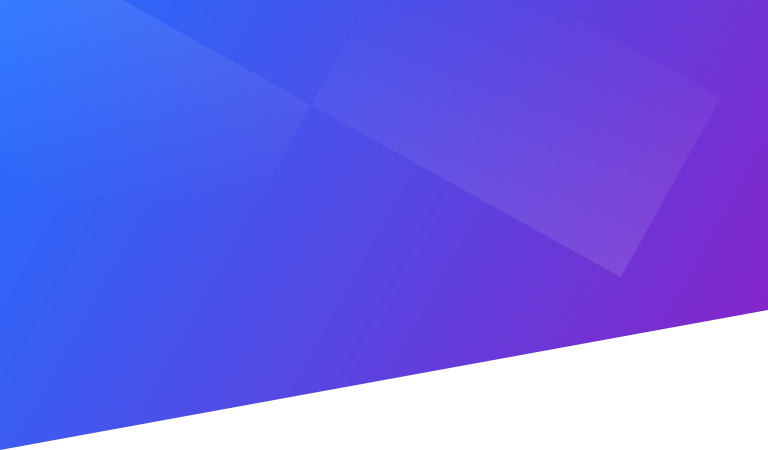
Write a Shadertoy shader that draws this background.

```glsl
const vec3 BLUE = vec3(0.130, 0.435, 1.0);
const vec3 PURPLE = vec3(0.510, 0.150, 0.795);
const vec3 WHITE = vec3(1.0);
const vec2 AXIS = vec2(0.874, -0.486);

// Signed distance to an axis-aligned box
float boxDistance(vec2 p, vec2 center, vec2 halfSize) {
    vec2 d = abs(p - center) - halfSize;
    return length(max(d, 0.0)) + min(max(d.x, d.y), 0.0);
}

// Antialiased coverage of the inside of a distance field
float coverage(float dist, float pixel) {
    return clamp(0.5 - dist / pixel, 0.0, 1.0);
}

// Coordinates along and across the tilted axis
vec2 toTilted(vec2 p, vec2 origin, vec2 axis) {
    vec2 q = p - origin;
    return vec2(dot(q, axis), dot(q, vec2(-axis.y, axis.x)));
}

// Translucent panel whose opacity fades between two heights
float panelAlpha(vec2 q, vec2 center, vec2 halfSize, float fade, float peak, float pixel) {
    return coverage(boxDistance(q, center, halfSize), pixel) * peak * clamp(fade, 0.0, 1.0);
}

void mainImage(out vec4 fragColor, in vec2 fragCoord) {
    float pixel = 1.0 / iResolution.y;
    vec2 uv = fragCoord / iResolution.xy;
    vec2 p = vec2(uv.x * 1.7067, uv.y);

    // Diagonal gradient
    float t = dot(p - vec2(0.0, 1.0), AXIS) / 1.816;
    vec3 color = mix(BLUE, PURPLE, clamp(t, 0.0, 1.0));

    // Two panels meeting at one corner, fading in opposite directions
    vec2 q = toTilted(p, vec2(0.691, 0.767), AXIS);
    vec2 halfSize = vec2(0.394, 0.229);
    float leftFade = (p.y - 0.54) / 0.46;
    float rightFade = (1.0 - p.y) / 0.61;
    color = mix(color, WHITE, panelAlpha(q, -halfSize, halfSize, leftFade, 0.09, pixel));
    color = mix(color, WHITE, panelAlpha(q, halfSize, halfSize, rightFade, 0.11, pixel));

    // Slanted white base
    vec2 slopeNormal = normalize(vec2(-0.1823, 1.0));
    color = mix(color, WHITE, coverage(dot(p, slopeNormal), pixel));

    fragColor = vec4(color, 1.0);
}
```
